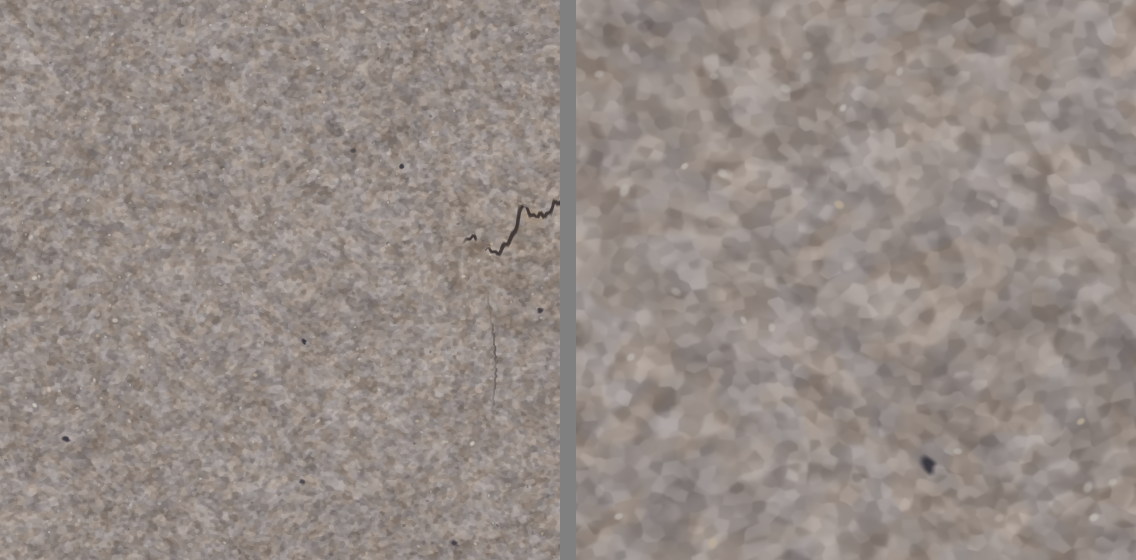
Left, the full canvas; right, a detail of the centre.
Reproduce this texture procedurally as a Shadertoy shader.

```glsl
// Worn grey-brown asphalt: fine soft grains, pale stone chips, a few dark pits
// and a broken crack on the right. Grains are layered smooth cellular noise;
// chips and pits are jittered grid cells; the crack follows layered sines.

vec3 hash3(vec2 cell) {
    vec3 q = fract(cell.xyx * vec3(0.1031, 0.1030, 0.0973));
    q += dot(q, q.yxz + 33.33);
    return fract((q.xxy + q.yzz) * q.zyx);
}

// Smooth cellular noise: random cell tones blended by distance, centred on 0.
float grain(vec2 p) {
    vec2 base = floor(p);
    float tone = 0.0, total = 0.0;
    for (int j = -1; j <= 1; j++)
    for (int i = -1; i <= 1; i++) {
        vec2 cell = base + vec2(i, j);
        vec3 rnd = hash3(cell);
        vec2 d = p - cell - rnd.xy;
        float weight = exp(-8.0 * dot(d, d));
        tone += weight * rnd.z;
        total += weight;
    }
    return tone / total - 0.5;
}

// Scattered soft blobs, one per chosen cell; size is the radius range in cells.
float blobs(vec2 p, float chance, vec2 size) {
    vec2 cell = floor(p);
    vec3 rnd = hash3(cell + 71.0);
    vec3 look = hash3(cell + 193.0);
    vec2 d = fract(p) - mix(vec2(0.27), vec2(0.73), rnd.xy);
    float angle = 6.283 * look.y;
    d = mat2(cos(angle), sin(angle), -sin(angle), cos(angle)) * d;
    d.y *= 1.35;
    float radius = mix(size.x, size.y, look.x);
    float cover = 1.0 - smoothstep(0.3 * radius, radius, length(d));
    return cover * step(rnd.z, chance) * mix(0.5, 1.0, look.z);
}

// Height of the meandering crack at a given x.
float crackPath(float x) {
    return mix(0.563, 0.625, smoothstep(0.905, 0.935, x))
         + 0.011 * sin(x * 75.0 + 1.5) + 0.004 * sin(x * 210.0)
         + 0.002 * sin(x * 470.0);
}

void mainImage(out vec4 fragColor, in vec2 fragCoord) {
    vec2 uv = fragCoord / min(iResolution.x, iResolution.y);

    // Gentle bending keeps the grain from lining up with the grid
    vec2 p = uv + 0.003 * sin(uv.yx * vec2(31.0, 27.0) + 2.0 * sin(uv * 13.0));
    vec2 g = vec2(p.x * 0.87 + p.y * 0.12, p.y - p.x * 0.1);

    // Layered grain, from broad stains to fine grit
    float medium = grain(g * 84.0 + 17.0);
    float fine = grain(g * 158.0 + 5.0);
    float patches = grain(g * 36.0 + 43.0);
    float stain = grain(p * 7.0 + 3.0);
    float tone = 0.551 + 0.125 * medium + 0.115 * fine + 0.05 * patches + 0.035 * stain;
    vec3 color = tone + vec3(0.032, -0.006, -0.026);
    color += vec3(0.022, 0.0, -0.03) * grain(g * 62.0 + 91.0);

    // Pale chips, denser towards the upper left
    float worn = smoothstep(0.9, 0.1, length(uv - vec2(0.1, 0.85)));
    float chip = blobs(p * 54.0, 0.045 + 0.11 * worn, vec2(0.16, 0.3));
    vec3 chipColor = mix(vec3(0.76, 0.74, 0.72), vec3(0.75, 0.69, 0.60),
                         step(0.75, hash3(floor(p * 54.0) + 11.0).x));
    color = mix(color, chipColor, 0.72 * chip);
    float glint = blobs(p * 27.0 + 8.0, 0.022, vec2(0.12, 0.2));
    color = mix(color, vec3(0.86, 0.83, 0.79), 0.8 * glint);

    // Small shadow specks and larger dark pits
    vec2 ragged = p + 0.004 * vec2(fine, medium);
    float specks = blobs(ragged * 41.0 + 30.0, 0.035, vec2(0.12, 0.25));
    color = mix(color, vec3(0.36, 0.32, 0.31), 0.55 * specks);
    float pits = blobs(ragged * 12.0 + 60.0, 0.07, vec2(0.08, 0.13));
    color = mix(color, vec3(0.17, 0.16, 0.20), 0.85 * pits);

    // Crumbled sandy area around the crack
    float crumble = exp(-dot((uv - vec2(0.9, 0.54)) * vec2(9.0, 10.0),
                             (uv - vec2(0.9, 0.54)) * vec2(9.0, 10.0)));
    color += crumble * (vec3(0.01, 0.0, -0.015) + 0.12 * min(patches, 0.0));
    float sand = 1.0 - smoothstep(0.6, 1.1, length((ragged - vec2(0.953, 0.615)) * vec2(38.0, 60.0)));
    color = mix(color, vec3(0.66, 0.59, 0.52) + 0.05 * fine, 0.75 * sand);

    // Broken main crack; dividing by the slope gives an even width
    float slope = (crackPath(p.x + 0.001) - crackPath(p.x - 0.001)) / 0.002;
    float away = abs(ragged.y - crackPath(p.x)) / sqrt(1.0 + slope * slope);
    float width = 0.0035 + 0.004 * patches;
    float crack = 1.0 - smoothstep(0.25 * width, width + 0.001, away);
    crack *= smoothstep(0.82, 0.84, uv.x) * smoothstep(-0.2, 0.1, patches + 0.4 * medium + 0.1 * sand);
    color = mix(color, vec3(0.20, 0.17, 0.17), 0.85 * crack);

    // Hairline running down below it
    float hair = abs(ragged.x - 0.88 - 0.007 * sin(uv.y * 24.0));
    hair = 1.0 - smoothstep(0.0006, 0.0032, hair);
    hair *= smoothstep(0.26, 0.29, uv.y) * smoothstep(0.5, 0.42, uv.y);
    color = mix(color, vec3(0.36, 0.32, 0.31), hair * (0.45 + 0.7 * patches));

    fragColor = vec4(clamp(color, 0.0, 1.0), 1.0);
}
```
